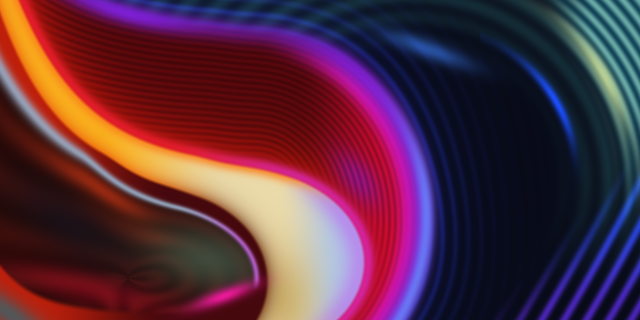
This background is drawn by a WebGL 1 fragment shader. Its source:

```glsl
precision highp float;
// Glossy liquid swirl: a golden cream ribbon in crimson folds, rimmed by violet and dark rippled glass.

uniform vec2 u_resolution;

#define NAVY vec3(0.03, 0.04, 0.09)
#define MAROON vec3(0.29, 0.025, 0.04)
#define RED vec3(0.78, 0.09, 0.04)
#define CRIMSON vec3(0.76, 0.04, 0.18)
#define MAGENTA vec3(0.85, 0.08, 0.72)
#define VIOLET vec3(0.50, 0.12, 0.86)
#define PERIWINKLE vec3(0.40, 0.50, 0.98)
#define GOLD vec3(0.98, 0.72, 0.12)
#define CREAM vec3(0.92, 0.86, 0.67)
#define SILVER vec3(0.60, 0.68, 0.78)
#define RIPPLE_FREQ 330.0
#define EDGE 0.007

float bell(float x, float width) {
  x /= width;
  return exp(-x * x);
}

float fill(float d, float width) {
  return 1.0 - smoothstep(-width, width, d);
}

// Soft elliptical light, turned by an angle
float glow(vec2 p, vec2 center, float angle, vec2 size) {
  vec2 d = p - center;
  float c = cos(angle), s = sin(angle);
  d = vec2(c * d.x + s * d.y, c * d.y - s * d.x) / size;
  return exp(-dot(d, d));
}

float ellipse(vec2 p, vec2 center, vec2 radii) {
  vec2 q = p - center;
  float k = max(length(q / radii), 0.001);
  return length(q) * (1.0 - 1.0 / k);
}

// Signed distance to a falling curve that rolls over into an ellipse
float swoop(vec2 p, vec2 center, vec2 radii, float drop, float decay) {
  float fall = drop * exp(-p.x / decay);
  float slope = fall / decay;
  float line = (p.y - center.y - radii.y - fall) / sqrt(1.0 + slope * slope);
  float roll = smoothstep(center.x - 0.15, center.x + 0.15, p.x);
  return mix(line, ellipse(p, center, radii), roll);
}

// Dark rippled glass on the right
vec3 glass(vec2 p, float dRim) {
  float d = ellipse(p, vec2(1.3, 0.45), vec2(0.57, 0.55));
  float bend = sin(4.0 * p.y + 2.0 * p.x);
  float arcs = 0.5 + 0.5 * sin(d * 85.0 + 1.5 * bend);
  float fine = 0.5 + 0.5 * sin(d * 170.0 + 3.0 * bend);
  vec3 c = NAVY + vec3(0.05, 0.14, 0.13) * smoothstep(-0.17, 0.05, d)
         * (0.35 + 0.65 * arcs) * smoothstep(0.05, 0.5, p.y);

  // Pale teal rim and its bright reflection
  float rim = smoothstep(0.02, 0.14, d) * smoothstep(0.25, 0.75, p.y) * smoothstep(1.68, 1.86, p.x);
  c = mix(c, mix(vec3(0.07, 0.28, 0.36), vec3(0.45, 0.72, 0.70), fine), 0.9 * rim);
  c = mix(c, vec3(0.78, 0.86, 0.60), 0.9 * bell(d - 0.10, 0.022) * bell(p.y - 0.76, 0.15) * step(1.3, p.x));

  // Diagonal stripes in the lower corner
  float corner = smoothstep(0.0, 0.2, p.x - 1.5 - 0.9 * p.y);
  float stripe = 0.5 + 0.5 * sin((p.x - 0.6 * p.y + 0.12 * p.y * p.y) * 90.0);
  vec3 stripeColor = mix(vec3(0.26, 0.10, 0.62), vec3(0.10, 0.20, 0.72), smoothstep(0.0, 0.35, p.y));
  c += stripeColor * corner * stripe * stripe;

  // Blue glints and threads beside the violet rim
  c += vec3(0.06, 0.22, 0.85) * bell(d + 0.07, 0.014) * bell(p.y - 0.68, 0.13) * step(1.5, p.x);
  c += vec3(0.12, 0.27, 0.52) * glow(p, vec2(1.34, 0.845), -0.36, vec2(0.14, 0.028));
  float thread = 0.5 + 0.5 * sin(dRim * 150.0 + 2.0 * sin(p.y * 7.0 + p.x * 3.0));
  c += vec3(0.07, 0.10, 0.42) * (0.3 + thread * thread) * exp(-max(dRim, 0.0) / 0.09);
  return c;
}

// Crimson fold between ribbon and rim
vec3 fold(vec2 p, float dRim, float dRibbon) {
  float right = smoothstep(0.92, 1.22, p.x);
  vec3 c = mix(MAROON, RED, exp(-max(dRibbon, 0.0) / 0.085));
  c = mix(c, CRIMSON, right * 0.85);
  c = mix(c, vec3(0.50, 0.08, 0.58), 0.7 * glow(p, vec2(1.12, 0.44), -0.9, vec2(0.10, 0.05)));
  float ripple = sin(dRim * RIPPLE_FREQ + 3.0 * sin(p.x * 4.0 + p.y * 2.0));
  return c * (1.0 + 0.13 * ripple * smoothstep(0.0, 0.1, dRibbon));
}

vec3 ribbon(vec2 p, float dTop, float dLow) {
  float right = smoothstep(0.86, 1.08, p.x);
  vec3 c = mix(GOLD, CREAM, smoothstep(0.3, 0.72, p.x));
  c = mix(c, vec3(0.66, 0.77, 0.93), right * 0.9);
  c = mix(c, vec3(0.72, 0.50, 0.93), 0.8 * right * bell(dTop + 0.01, 0.05));
  c = mix(c, vec3(0.78, 0.66, 0.36), 0.7 * glow(p, vec2(0.89, 0.06), 0.0, vec2(0.10, 0.15)));
  c = mix(c, vec3(0.98, 0.50, 0.10), 0.8 * (1.0 - right) * bell(dTop, 0.022));
  vec3 lowEdge = mix(vec3(0.92, 0.36, 0.05), vec3(0.45, 0.22, 0.10), smoothstep(0.4, 0.8, p.x));
  return mix(c, lowEdge, 0.85 * exp(-max(dLow, 0.0) / 0.025));
}

// Smoky hollow at the lower left
vec3 hollow(vec2 p, float d) {
  float grain = sin(d * 75.0 + 2.0 * sin(p.x * 6.0 + p.y * 4.0));
  vec3 c = vec3(0.19, 0.045, 0.035) * (1.0 + 0.25 * grain);
  c = mix(c, vec3(0.09, 0.07, 0.10), 0.8 * glow(p, vec2(0.22, 0.30), -0.6, vec2(0.22, 0.09)));
  c += vec3(0.36, 0.10, 0.02) * glow(p, vec2(0.32, 0.40), -0.65, vec2(0.26, 0.045)) * (0.8 + 0.2 * grain);
  c = mix(c, vec3(0.25, 0.31, 0.25), 0.9 * glow(p, vec2(0.65, 0.19), -0.25, vec2(0.20, 0.10)));
  return c + vec3(0.24, 0.0, 0.05) * glow(p, vec2(0.30, 0.09), -0.25, vec2(0.30, 0.05));
}

void main() {
  vec2 p = gl_FragCoord.xy / u_resolution * vec2(2.0, 1.0);
  float dRim = swoop(p, vec2(0.80, 0.32), vec2(0.53, 0.58), 0.33, 0.25);
  float dTop = swoop(p, vec2(0.75, 0.18), vec2(0.388, 0.29), 0.69, 0.22);
  float dLow = swoop(p, vec2(0.47, 0.12), vec2(0.365, 0.29), 0.55, 0.20);
  float dHollow = swoop(p, vec2(0.40, 0.13), vec2(0.402, 0.24), 0.42, 0.24);
  float right = smoothstep(0.8, 1.15, p.x);

  // Glass, fold and the glowing rim between them
  vec3 color = mix(glass(p, dRim), fold(p, dRim, dTop), fill(dRim, 0.03));
  color = mix(color, MAGENTA, 0.85 * right * bell(dRim + 0.05, 0.032));
  float topLight = mix(0.5 + 0.45 * bell(p.x - 0.4, 0.2), 0.9, right);
  color = mix(color, VIOLET, topLight * bell(dRim + 0.01, 0.034));
  color = mix(color, PERIWINKLE, 0.9 * right * (1.0 - smoothstep(0.35, 0.8, p.y)) * bell(dRim - 0.003, 0.022));

  // Ribbon with a hot outline
  vec3 outline = mix(vec3(0.93, 0.12, 0.20), vec3(0.86, 0.16, 0.75), smoothstep(0.5, 0.95, p.x));
  color = mix(color, outline, 0.75 * bell(dTop - 0.012, 0.02));
  color = mix(color, ribbon(p, dTop, dLow), fill(dTop, EDGE));

  // Dark red lip, then the hollow above its floor
  vec3 lip = mix(vec3(0.74, 0.12, 0.04), vec3(0.27, 0.03, 0.05), smoothstep(0.1, 0.55, p.x));
  color = mix(color, lip, fill(dLow, EDGE));
  float aboveFloor = p.y - 0.02 - 0.15 * exp(-p.x / 0.12) - 0.08 * smoothstep(0.55, 0.8, p.x);
  color = mix(color, hollow(p, dHollow), fill(max(dHollow, -aboveFloor), 0.012));

  // Silver edge, pink tip and grey corner
  vec3 edgeColor = mix(SILVER, vec3(0.72, 0.38, 0.82), smoothstep(0.55, 0.78, p.x));
  float edgeWidth = mix(0.022, 0.009, smoothstep(0.0, 0.6, p.x));
  color = mix(color, edgeColor, 0.9 * bell(dHollow, edgeWidth) * smoothstep(-0.01, 0.03, aboveFloor));
  color = mix(color, vec3(0.95, 0.10, 0.62), 0.95 * glow(p, vec2(0.70, 0.075), 0.35, vec2(0.10, 0.022)));
  color = mix(color, vec3(0.28, 0.36, 0.38), 0.9 * glow(p, vec2(0.03, 0.02), -0.6, vec2(0.18, 0.045)));
  gl_FragColor = vec4(clamp(color, 0.0, 1.0), 1.0);
}
```
